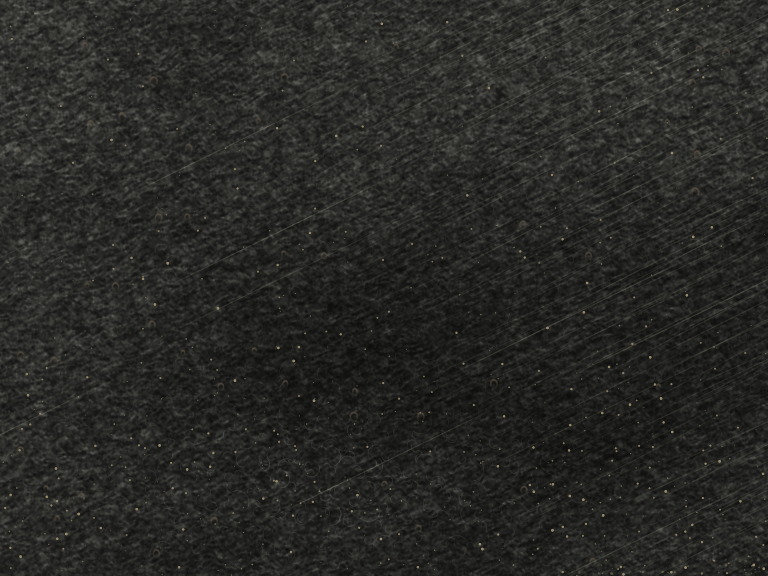
This texture is drawn by a Shadertoy shader. Its source:

```glsl
// Worn black fibrous sheet with slanted scratches, curled hairs, pits and pale dust.

const float SCRATCH_ANGLE = 0.455;
const vec3 SHEET_TINT = vec3(1.0, 1.01, 0.945);
const vec3 SCRATCH_COLOR = vec3(1.0, 0.98, 0.84);
const vec3 DUST_COLOR = vec3(0.60, 0.55, 0.43);
const vec3 PIT_COLOR = vec3(0.38, 0.33, 0.27);

float hash(vec2 p) {
    vec3 q = fract(p.xyx * 0.1031);
    q += dot(q, q.yzx + 33.33);
    return fract((q.x + q.y) * q.z);
}

vec2 hash2(vec2 p) {
    return vec2(hash(p), hash(p + 57.3));
}

float noise(vec2 p) {
    vec2 i = floor(p), f = fract(p);
    f = f * f * (3.0 - 2.0 * f);
    return mix(mix(hash(i), hash(i + vec2(1, 0)), f.x),
               mix(hash(i + vec2(0, 1)), hash(i + vec2(1, 1)), f.x), f.y);
}

vec2 rotate(vec2 p, float angle) {
    float c = cos(angle), s = sin(angle);
    return vec2(c * p.x + s * p.y, c * p.y - s * p.x);
}

// Centred noise, stretched along an angle
float fibres(vec2 p, float angle, vec2 frequency) {
    return noise(rotate(p, angle) * frequency + 300.0) - 0.5;
}

float blob(vec2 p, vec2 center, vec2 radius) {
    vec2 d = (p - center) / radius;
    return exp(-dot(d, d));
}

float stroke(float dist, float width, float pixel) {
    return 1.0 - smoothstep(0.0, width + 0.6 * pixel, abs(dist));
}

// Tapered lines, one candidate per row and stretch
float scratches(vec2 p, float angle, float rows, float reach, float share, float pixel) {
    vec2 q = rotate(p, angle) + 3.0;
    float row = floor(q.y * rows);
    float along = q.x / reach + 7.0 * hash(vec2(row, rows));
    vec2 id = vec2(row, floor(along) + rows);
    vec2 rnd = hash2(id);
    float dist = (fract(q.y * rows) - mix(0.2, 0.8, rnd.x)) / rows;
    float t = fract(along);
    float taper = smoothstep(0.0, 0.35, t) * (1.0 - smoothstep(0.6, 1.0, t));
    float wear = 0.55 + 0.45 * noise(vec2(q.x * 60.0, row));
    return stroke(dist, 0.0009, pixel) * taper * wear
         * step(rnd.y, share) * mix(0.4, 1.0, hash(id + 11.7));
}

// Offset from a jittered cell point (xy), and the cell's two random values (zw)
vec4 scatter(vec2 p, float cells, float seed) {
    vec2 q = p * cells, id = floor(q) + seed;
    vec2 center = mix(vec2(0.3), vec2(0.7), hash2(id));
    return vec4((fract(q) - center) / cells, hash2(id + 91.4));
}

float dust(vec2 p, float cells, float share, float seed, float pixel) {
    vec4 s = scatter(p, cells, seed);
    float radius = mix(0.0008, 0.0024, s.w * s.w);
    float spot = 1.0 - smoothstep(radius - 0.5 * pixel, radius + 0.6 * pixel, length(s.xy));
    return spot * step(s.z, share) * mix(0.35, 1.0, s.w);
}

float pits(vec2 p, float cells, float share, float pixel) {
    vec4 s = scatter(p, cells, 23.0);
    float r = length(s.xy * vec2(1.0, 0.8));
    float rim = stroke(r - mix(0.003, 0.006, s.w), 0.0016, pixel);
    float side = 0.6 + 0.4 * s.y / max(r, 0.001);
    return rim * side * step(s.z, share);
}

// Open arcs of thin hair
float hairs(vec2 p, float cells, float seed, float pixel) {
    vec4 s = scatter(p, cells, seed);
    float r = length(s.xy);
    float arc = stroke(r - mix(0.12, 0.28, s.w) / cells, 0.0007, pixel);
    vec2 facing = rotate(vec2(1.0, 0.0), 6.2832 * s.z);
    return arc * smoothstep(-0.2, 0.6, dot(s.xy, facing) / max(r, 0.001));
}

void mainImage(out vec4 fragColor, in vec2 fragCoord) {
    float pixel = 1.0 / iResolution.y;
    vec2 p = fragCoord * pixel;

    // Broad light and dark areas
    float cloud = fibres(p, 0.35, vec2(3.0, 6.0)) + 0.6 * fibres(p, 0.3, vec2(9.0, 17.0));
    float lowPatch = blob(p, vec2(0.58, 0.16), vec2(0.32, 0.11));
    float shade = 0.130 + 0.05 * smoothstep(0.4, 1.0, p.y)
                + 0.032 * (1.0 - smoothstep(0.0, 0.4, p.x))
                + 0.025 * lowPatch + 0.03 * cloud
                - 0.028 * blob(p, vec2(0.85, 0.32), vec2(0.35, 0.25))
                - 0.025 * blob(p, vec2(0.3, 0.9), vec2(0.12, 0.08));

    // Matted fibre grain
    vec2 bent = p + 0.012 * vec2(noise(p * 28.0), noise(p * 28.0 + 40.0));
    float grain = 0.60 * fibres(bent, 0.45, vec2(65.0, 240.0))
                + 0.50 * fibres(bent, 0.05, vec2(85.0, 220.0))
                + 0.40 * fibres(bent, -0.6, vec2(90.0, 230.0))
                + 0.65 * fibres(p, 0.8, vec2(250.0));
    vec3 color = SHEET_TINT * shade * exp(grain);

    // Scratches, dense toward the upper right
    float worn = smoothstep(0.55, 1.5, p.x + 0.6 * p.y);
    float lines = 0.0;
    for (int i = 0; i < 4; i++) {
        float k = float(i);
        lines += scratches(p, SCRATCH_ANGLE + 0.02 * (k - 1.5), 37.0 + 13.0 * k,
                           0.35 + 0.12 * k, 0.55, pixel);
    }
    float longLines = scratches(p, SCRATCH_ANGLE, 11.0, 0.6, 0.35, pixel);
    color += SCRATCH_COLOR * (0.10 * worn * lines + 0.17 * longLines);

    // Curled hairs
    float curls = 0.0;
    for (int i = 0; i < 4; i++) {
        float k = float(i);
        curls += hairs(rotate(p, 0.7 * k) + 5.0, 13.0 + 5.0 * k, 17.0 * k, pixel);
    }
    color += SHEET_TINT * curls * (0.03 + 0.05 * lowPatch);

    // Pits and dust
    color = mix(color, PIT_COLOR, 0.65 * pits(p, 17.0, 0.14, pixel));
    float dusty = mix(0.28, 0.07, smoothstep(0.1, 0.7, p.y));
    float specks = dust(p, 34.0, dusty, 5.0, pixel)
                 + dust(rotate(p, 0.5) + 4.0, 55.0, dusty * 0.7, 71.0, pixel);
    specks += dust(p, 90.0, 0.5, 37.0, pixel) * exp(-p.y * 45.0) * smoothstep(0.8, 1.3, p.x);
    color = mix(color, DUST_COLOR, min(specks, 1.0));

    fragColor = vec4(color, 1.0);
}
```
